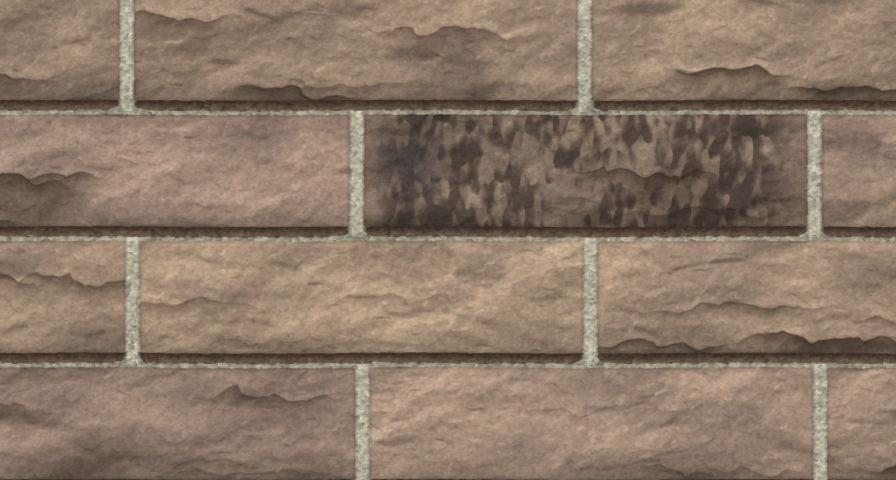
Give the GLSL for this texture, as a Shadertoy shader.

```glsl
// Split-face sandstone wall in running bond with pale, recessed mortar.
// Each stone is relief-lit from above using faceted cellular noise, then cut by
// a few hashed ledges; bed joints hold a shadow over a thin bright mortar line.

const vec2 PITCH = vec2(0.954, 0.2634);   // one stone plus its joints

vec2 hash2(vec2 p) {
    vec3 q = fract(p.xyx * vec3(0.1031, 0.1030, 0.0973));
    q += dot(q, q.yzx + 33.33);
    return fract((q.xx + q.yz) * q.zy);
}

// Cellular noise whose cells are softly blended, tilted planes
float facets(vec2 p, float sharpness) {
    vec2 cell = floor(p), f = p - cell;
    float sum = 0.0, total = 0.0;
    for (int j = -1; j <= 1; j++)
    for (int i = -1; i <= 1; i++) {
        vec2 o = vec2(i, j);
        vec2 seed = hash2(cell + o + 71.0);
        vec2 r = o + seed - f;
        vec2 tilt = hash2(cell + o + 19.0) - 0.5;
        float w = exp(-sharpness * dot(r, r));
        sum += w * (seed.x * 0.6 + seed.y * 0.4 + dot(tilt, r));
        total += w;
    }
    return sum / total;
}

// Rough stone height: broad chipped planes down to fine pitting
float relief(vec2 p) {
    p += 0.010 * sin(p.yx * vec2(23.0, 11.0) + 2.0 * sin(p * 7.0));
    return 0.55 * facets(p * vec2(5.0, 10.0), 7.0)
         + 0.20 * facets(p * vec2(14.0, 24.0) + 5.0, 6.0)
         + 0.06 * facets(p * vec2(42.0, 62.0) + 9.0, 6.0);
}

// Broken ledges: x = shadow under the lip, y = light on the lip
vec2 ledges(vec2 uv, vec2 id, float rough) {
    vec2 result = vec2(0.0);
    for (int i = 0; i < 4; i++) {
        float k = float(i);
        vec2 a = hash2(id * 7.3 + k * 13.7 + 50.0);
        vec2 b = hash2(id * 3.9 + k * 29.1 + 80.0);
        float x = uv.x - PITCH.x * (0.1 + 0.8 * a.x);
        float reach = 0.12 + 0.20 * b.x;
        float height = i < 2 ? 0.196 + 0.025 * a.y : 0.06 + 0.13 * a.y;
        float curve = height + (b.y - 0.4) * 0.12 * x + 0.25 * x * x
                    + 0.007 * sin(x * 27.0 + a.y * 40.0)
                    + 0.004 * sin(x * 71.0 + b.x * 30.0) + rough;
        float d = uv.y - curve;
        float span = smoothstep(reach, 0.3 * reach, abs(x));
        float strength = span * min(1.0, 0.25 + 0.75 * b.y + 0.25 * max(id.x, 0.0));
        float depth = 0.004 + 0.028 * span * b.y;
        result.x = max(result.x, strength * smoothstep(-0.001, 0.005, d) * exp(-max(d, 0.0) / depth));
        result.y = max(result.y, strength * exp(-abs(d + 0.007) / 0.006));
    }
    return result;
}

void mainImage(out vec4 fragColor, in vec2 fragCoord) {
    vec2 p = fragCoord / iResolution.y;
    float px = 1.0 / iResolution.y;

    // Stone id and local position, y measured downward from the row top
    vec2 wall = vec2(p.x, 1.0 - p.y - 0.2317);
    wall.y += 0.001 * sin(p.x * 9.0);
    float row = floor(wall.y / PITCH.y);
    wall.x -= 0.273 + 0.473 * (1.0 - mod(row, 2.0)) + 0.006 * (row - 0.5);
    vec2 id = vec2(floor(wall.x / PITCH.x), row);
    vec2 uv = wall - id * PITCH;
    vec2 tone = hash2(id + 33.0);

    // Noise layers
    float grain = facets(p * vec2(130.0, 160.0), 7.0) - 0.5;
    float grit = facets(p * 75.0 + 3.0, 7.0) - 0.5;
    float stain = facets(p * vec2(6.0, 9.0) + 31.0, 5.0) - 0.5;
    vec2 q = p + id * 3.17 + 20.0;
    float eps = 0.005;
    float slope = (relief(q) - relief(q + vec2(-0.4, 0.9) * eps)) / eps;

    // Stone colour: umber to tan, with broad staining
    float warmth = clamp(0.3 + 0.4 * mod(row, 2.0) + 0.4 * (tone.x - 0.5) + 0.6 * stain, 0.0, 1.0);
    vec3 stone = mix(vec3(0.555, 0.47, 0.415), vec3(0.615, 0.53, 0.445), warmth);
    stone *= (0.96 + 0.09 * tone.y) * (1.0 + 0.22 * stain);

    // One weathered stone with sooty, upright streaks and a blue-grey bruise
    if (id == vec2(0.0)) {
        float streak = facets(p * vec2(65.0, 32.0), 7.0) * 0.55 + facets(p * vec2(13.0, 17.0), 6.0) * 0.45;
        float soot = smoothstep(0.32, 0.66, streak + 0.06 * sin(uv.x * 9.0));
        soot *= smoothstep(0.02, 0.09, uv.x) * smoothstep(0.94, 0.82, uv.x);
        stone = mix(stone * 0.85, vec3(0.26, 0.22, 0.20), 0.85 * soot);
        vec2 away = (uv - vec2(0.12, 0.11)) * vec2(16.0, 17.0);
        stone = mix(stone, vec3(0.22, 0.21, 0.22), 0.65 * exp(-dot(away, away)));
    }

    // Relief light, ledges, grain and a darkened lower rim
    stone *= 1.0 + clamp(0.019 * slope, -0.22, 0.13);
    vec2 ledge = ledges(uv, id, 0.016 * (facets(q * vec2(30.0, 18.0), 9.0) - 0.5));
    stone *= 1.0 + 0.09 * ledge.y;
    stone = mix(stone, vec3(0.20, 0.15, 0.12), 0.85 * ledge.x);
    stone *= 1.0 + 0.13 * grain + 0.10 * grit;
    stone *= 1.04 - 0.20 * smoothstep(0.17, 0.242, uv.y);

    // Mortar: sandy upright joints, shaded bed, bright line under the shadow
    float side = min(uv.x, PITCH.x - uv.x);
    vec3 sand = vec3(0.69, 0.67, 0.59) * (1.0 + 0.35 * grain + 0.22 * grit);
    sand *= 1.0 - 0.20 * smoothstep(0.008, 0.016, side);
    vec3 bed = mix(vec3(0.24, 0.185, 0.15), vec3(0.41, 0.34, 0.285), smoothstep(0.240, 0.262, uv.y));
    bed *= 1.0 + 0.3 * grain + 0.25 * grit;
    float flare = 0.012 * exp(-max(side - 0.014, 0.0) / 0.010);
    float shadow = smoothstep(0.236, 0.241, uv.y) * smoothstep(0.2634, 0.2600, uv.y + flare + 0.004 * grit);
    shadow *= smoothstep(0.012, 0.021, side + 0.008 * grit);
    float glow = exp(-pow((uv.y - 0.004) / 0.005, 2.0));
    vec3 mortar = mix(sand * (1.0 + 0.10 * glow), bed, shadow);

    // Stone outline with slightly chipped edges
    vec2 box = abs(uv - vec2(0.477, 0.1240)) - vec2(0.462, 0.1165) + 0.005;
    float edge = length(max(box, 0.0)) + min(max(box.x, box.y), 0.0) - 0.005 + 0.003 * grit;
    stone *= 1.0 - 0.12 * smoothstep(-0.008, 0.0, edge);
    vec3 color = mix(mortar, stone, smoothstep(px, -px, edge));
    fragColor = vec4(clamp(color, 0.0, 1.0), 1.0);
}
```
